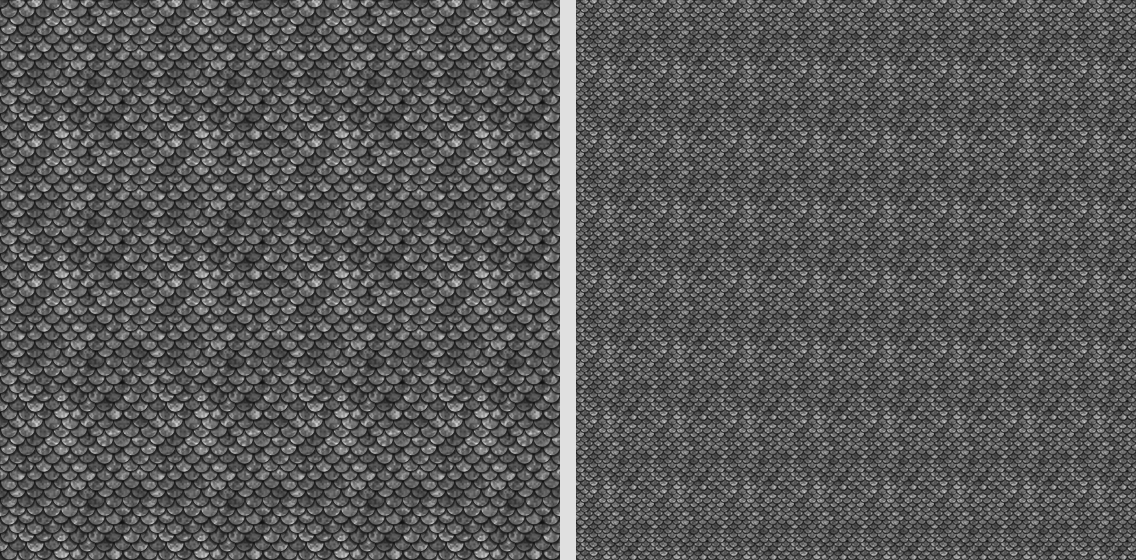
Left, the tile; right, the same tile 2 across and 2 down.
A WebGL 2 fragment shader for this texture:

```glsl
#version 300 es
precision highp float;
// Weathered grey roof of overlapping round-ended scales, 32 across and 64 rows.
// Rows are painted from low to high, each casting a soft shadow on the one below.
// Tone, offset and wear come from wrapped hashes, which recur in a 4 by 4 layout.

uniform vec2 u_resolution;
out vec4 fragColor;

const float TILES = 4.0;                 // wear patterns per canvas side
const vec2 SCALES = vec2(8.0, 16.0);     // columns and rows in one pattern
const float ROW_STEP = 0.5;              // row spacing in scale widths
const float RADIUS = 0.51;
const float GAP_GREY = 0.12;
const float RIM_GREY = 0.13;

float hash(vec2 cell, float seed) {
    vec3 p = fract(vec3(cell.xyx + seed * 17.3) * 0.1031);
    p += dot(p, p.yzx + 33.33);
    return fract((p.x + p.y) * p.z);
}

// Value noise that wraps after period cells
float noise(vec2 p, vec2 period, float seed) {
    vec2 cell = floor(p), f = fract(p);
    f = f * f * (3.0 - 2.0 * f);
    vec2 a = mod(cell, period), b = mod(cell + 1.0, period);
    return mix(mix(hash(a, seed), hash(vec2(b.x, a.y), seed), f.x),
               mix(hash(vec2(a.x, b.y), seed), hash(b, seed), f.x), f.y);
}

float fbm(vec2 p, vec2 period, float seed) {
    float sum = 0.0, weight = 0.5;
    for (int i = 0; i < 3; i++) {
        sum += weight * noise(p * period, period, seed + float(i));
        period *= 2.0;
        weight *= 0.5;
    }
    return sum / 0.875;
}

// Signed distance to a scale: half disc below, straight sides above
float scaleDistance(vec2 v, float radius) {
    return length(vec2(v.x, min(v.y, 0.0))) - radius;
}

// Nearest scale of one row: xy = wrapped id, z = signed distance
vec3 nearestScale(vec2 p, float row) {
    vec3 best = vec3(0.0, 0.0, 9.0);
    float shift = 0.5 * mod(row, 2.0);
    float column = floor(p.x - shift + 0.5);
    for (int i = -1; i <= 1; i++) {
        vec2 cell = vec2(column + float(i), row);
        vec2 id = mod(cell, SCALES);
        vec2 jitter = vec2(hash(id, 1.0), hash(id, 2.0)) - 0.5;
        vec2 center = vec2(cell.x + shift, row * ROW_STEP) + jitter * vec2(0.07, 0.12);
        float d = scaleDistance(p - center, RADIUS + 0.04 * (hash(id, 3.0) - 0.5));
        if (d < best.z) best = vec3(id, d);
    }
    return best;
}

// Grey of a scale: own tone, grain, pale worn patches, pits and a dark rim
float shadeScale(vec2 id, float d, float blotch, float grain, float streak) {
    float tone = mix(0.31, 0.46, hash(id, 4.0));
    float worn = hash(id, 5.0);
    float nearRim = smoothstep(-0.42, -0.08, d);
    float limit = mix(0.70, 0.47, worn);
    float wear = smoothstep(limit, limit + 0.16, blotch + 0.07 * nearRim);
    float pits = smoothstep(0.40, 0.24, blotch) * hash(id, 6.0);
    float grey = tone + 0.03 * nearRim + 0.19 * (grain - 0.5) + 0.09 * (streak - 0.5);
    grey += wear * (0.04 + 0.22 * grain);
    grey -= 0.13 * pits;
    return mix(RIM_GREY, grey, smoothstep(0.015, 0.085, -d));
}

void main() {
    vec2 uv = gl_FragCoord.xy / u_resolution;
    vec2 tile = uv * TILES;
    vec2 p = tile * SCALES.x;
    float pixel = TILES * SCALES.x / min(u_resolution.x, u_resolution.y);

    // Surface noise shared by all layers
    float blotch = fbm(tile, vec2(22.0), 11.0);
    float grain = noise(tile * 72.0, vec2(72.0), 21.0);
    float streak = noise(tile * vec2(56.0, 14.0), vec2(56.0, 14.0), 31.0);
    float weather = noise(tile * 4.0, vec2(4.0), 41.0);

    // Layer the rows, higher ones over lower ones
    float grey = GAP_GREY;
    float baseRow = floor(p.y / ROW_STEP);
    for (int k = -1; k <= 2; k++) {
        vec3 s = nearestScale(p, baseRow + float(k));
        float cover = smoothstep(0.5 * pixel, -0.5 * pixel, s.z);
        float shadow = mix(0.42, 1.0, smoothstep(0.0, 0.15, s.z));
        grey = mix(grey * shadow, shadeScale(s.xy, s.z, blotch, grain, streak), cover);
    }

    grey *= 0.93 + 0.16 * weather;
    fragColor = vec4(vec3(clamp(grey, 0.0, 1.0)), 1.0);
}
```
